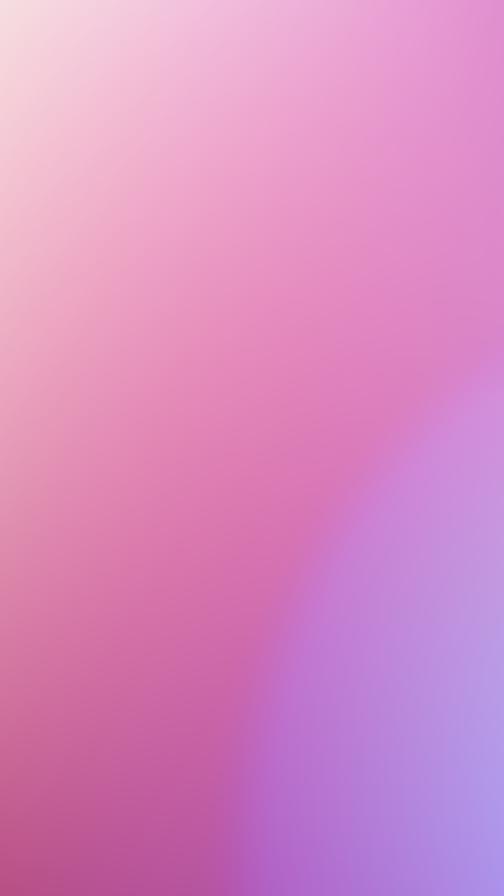
Give the GLSL for this background, as a WebGL 1 fragment shader.

```glsl
precision highp float;
// Soft pink diagonal gradient with a blurred violet disc rising from the lower right.

uniform vec2 u_resolution;

// Disc geometry, in units of the canvas width
const vec2 DISC_CENTER = vec2(1.694, 0.065);
const float DISC_RADIUS = 1.26;
const float DISC_DEPTH = 0.565;

// Smooth curve passing through a, b and c at t = 0, 0.5 and 1
vec3 curve(vec3 a, vec3 b, vec3 c, float t) {
  return a * (1.0 - t) * (1.0 - 2.0 * t)
       + b * 4.0 * t * (1.0 - t)
       + c * t * (2.0 * t - 1.0);
}

// Pink backdrop: three horizontal curves blended vertically
vec3 backdrop(vec2 uv) {
  vec3 top = curve(vec3(0.965, 0.87, 0.88), vec3(0.94, 0.72, 0.855),
                   vec3(0.88, 0.56, 0.81), uv.x);
  vec3 middle = curve(vec3(0.90, 0.61, 0.72), vec3(0.87, 0.495, 0.71),
                      vec3(0.83, 0.50, 0.77), uv.x);
  vec3 bottom = curve(vec3(0.72, 0.31, 0.52), vec3(0.705, 0.335, 0.645),
                      vec3(0.68, 0.36, 0.70), uv.x);
  return curve(bottom, middle, top, uv.y);
}

// Violet disc: orchid at the rim, periwinkle inside, lighter upward
vec3 discColor(float depth, float height) {
  vec3 rim = mix(vec3(0.70, 0.34, 0.74), vec3(0.84, 0.52, 0.84), height);
  vec3 core = mix(vec3(0.67, 0.57, 0.92), vec3(0.78, 0.74, 0.93), height);
  return mix(rim, core, depth);
}

void main() {
  vec2 uv = gl_FragCoord.xy / u_resolution;
  vec2 p = gl_FragCoord.xy / u_resolution.x;

  // Distance inward from the rim of the disc
  float inset = DISC_RADIUS - length(p - DISC_CENTER);
  float depth = clamp(inset / DISC_DEPTH, 0.0, 1.0);
  float height = clamp(uv.y / 0.557, 0.0, 1.0);

  // Feathered blend of disc over backdrop
  float coverage = smoothstep(-0.05, 0.11, inset);
  vec3 color = mix(backdrop(uv), discColor(depth, height), coverage);

  gl_FragColor = vec4(color, 1.0);
}
```
